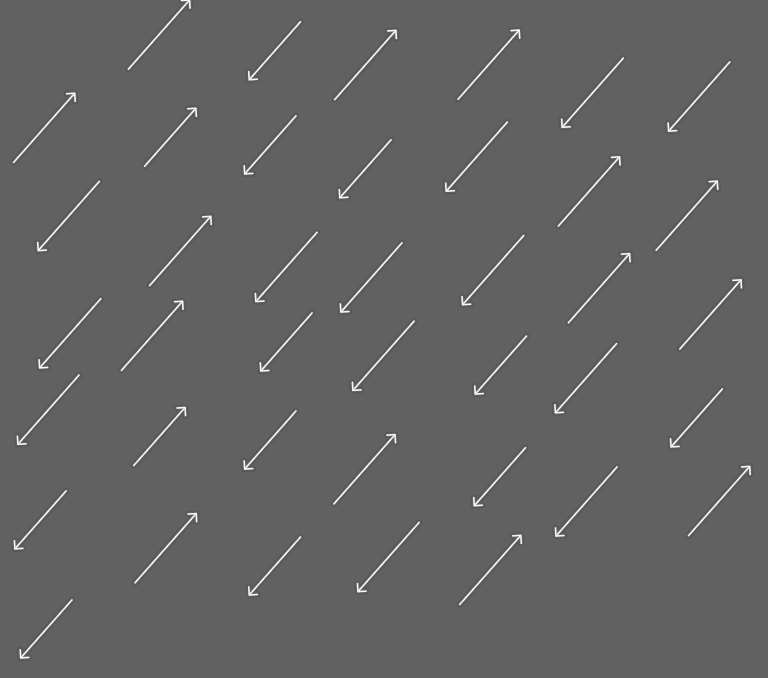
Reproduce this pattern procedurally as a Shadertoy shader.

```glsl
vec3 hash3(vec2 cell) {
    vec3 h = fract(vec3(cell.xyx) * vec3(0.1031, 0.1030, 0.0973) + 0.37);
    h += dot(h, h.yxz + 33.33);
    return fract((h.xxy + h.yzz) * h.zyx);
}

float segmentDistance(vec2 p, vec2 a, vec2 b) {
    vec2 ab = b - a;
    return length(p - a - ab * clamp(dot(p - a, ab) / dot(ab, ab), 0.0, 1.0));
}

// Arrow centred at the origin, pointing along +x, with an open head
float arrowDistance(vec2 p, float halfLength) {
    vec2 tip = vec2(halfLength, 0.0);
    float shaft = segmentDistance(p, -tip, tip);
    float barb = segmentDistance(vec2(p.x, abs(p.y)), tip, tip + vec2(-0.0083, 0.0083));
    return min(shaft, barb);
}

// Nearest arrow in a sheared, jittered grid
float arrowField(vec2 p) {
    const vec2 cellSize = vec2(0.16, 0.152);
    const float shear = 0.13;
    vec2 axis = vec2(cos(0.847), sin(0.847));
    vec2 home = floor((p + vec2(0.0, shear * p.x)) / cellSize);
    float nearest = 1.0;

    for (int j = -1; j <= 1; j++)
    for (int i = -1; i <= 1; i++) {
        vec2 cell = home + vec2(i, j);
        vec3 rnd = hash3(cell + 7.0);
        vec2 center = (cell + 0.5 + (rnd.xy - 0.5) * 0.34) * cellSize;
        center.y -= shear * center.x;

        // Keep the margins clear, apart from the lower left corner
        float lowest = center.x < 0.12 ? 0.04 : 0.155;
        if (cell.x < 0.0 || cell.x > 6.0 || center.y < lowest || center.y > 0.958) continue;

        // Most arrows are long; about half point the other way
        float halfLength = fract(rnd.x * 13.0 + rnd.y * 7.0) < 0.72 ? 0.068 : 0.057;
        vec2 heading = rnd.z < 0.5 ? axis : -axis;
        vec2 q = p - center;
        vec2 local = vec2(dot(q, heading), dot(q, vec2(-heading.y, heading.x)));
        nearest = min(nearest, arrowDistance(local, halfLength));
    }
    return nearest;
}

void mainImage(out vec4 fragColor, in vec2 fragCoord) {
    float pixel = 1.0 / iResolution.y;
    float d = arrowField(fragCoord * pixel);

    // Grey ground with a faint dark rim beside each white stroke
    float rim = exp(-pow((d - 0.0038) / 0.0011, 2.0));
    float stroke = clamp(0.5 + (0.0012 - d) / pixel, 0.0, 1.0);
    vec3 color = mix(vec3(0.38), vec3(0.34), rim);
    fragColor = vec4(mix(color, vec3(0.97), stroke), 1.0);
}
```
